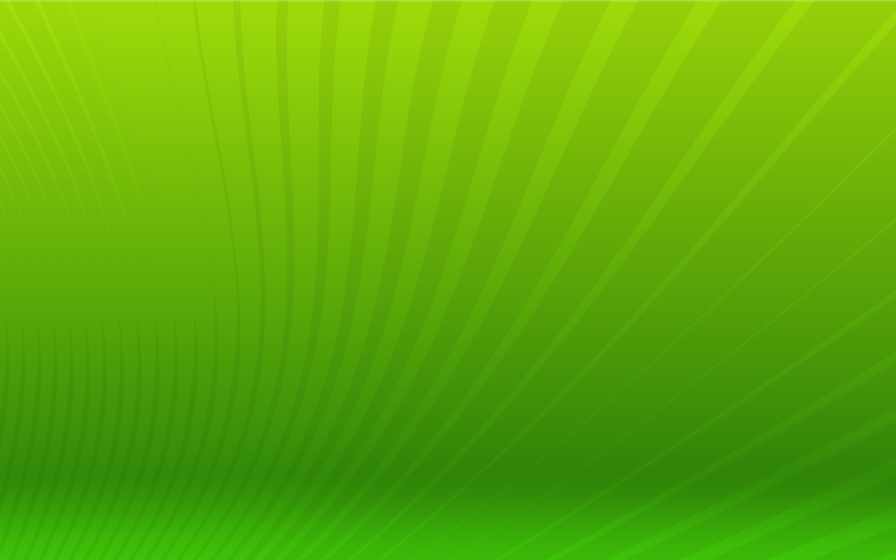
A Shadertoy shader for this background:

```glsl
// Green wall and floor crossed by a fan of softly bending stripes.
// Stripe k follows a smooth curve through four heights; each pixel solves
// for its own k by bisection, and fract(k) then gives the banding.

const vec3 WALL_TOP    = vec3(0.605, 0.838, 0.035);
const vec3 WALL_BOTTOM = vec3(0.195, 0.532, 0.03);
const vec3 FLOOR_FRONT = vec3(0.24, 0.74, 0.03);
const vec3 RIM_COLOR   = vec3(0.78, 0.90, 0.40);
const float HORIZON    = 0.158;
const float RIM_HEIGHT = 0.005;
const float CONTRAST   = 0.053;

// Curve parameters at heights 1, 2/3, 1/3 and 0, in canvas widths
const vec4 FAN_START = vec4(0.173, 0.220, 0.240, 0.163);
const vec4 FAN_STEP  = vec4(0.0199, 0.0117, 0.0169, 0.0163);
const vec4 FAN_GROW  = vec4(0.1654, 0.1393, 0.0333, 0.00495);
const vec4 FAN_RATE  = vec4(0.135, 0.13, 0.175, 0.24);

const float THIN_INDEX = 13.0;   // where the light bands are thinnest
const float WIDEN_RATE = 0.076;  // band growth away from that index

// Cubic weights of the four curve heights
vec4 heightWeights(float y) {
    float t = 3.0 * (1.0 - y);
    float a = t - 1.0, b = t - 2.0, c = t - 3.0;
    return vec4(-a * b * c / 6.0, t * b * c / 2.0, -t * a * c / 2.0, t * a * b / 6.0);
}

float stripeX(float k, vec4 weights) {
    return dot(weights, FAN_START + FAN_STEP * k + FAN_GROW * (exp(FAN_RATE * k) - 1.0));
}

// Continuous stripe index at a point
float stripeIndex(vec2 uv) {
    vec4 weights = heightWeights(uv.y);
    float low = -22.0, high = 26.0;
    for (int i = 0; i < 20; i++) {
        float middle = 0.5 * (low + high);
        if (stripeX(middle, weights) < uv.x) low = middle;
        else high = middle;
    }
    return 0.5 * (low + high);
}

float band(float k, float width, float blur) {
    return smoothstep(-blur, blur, 0.5 * width - abs(fract(k) - 0.5));
}

vec3 backdrop(float y) {
    vec3 wall = mix(WALL_BOTTOM, WALL_TOP, clamp((y - HORIZON) / (1.0 - HORIZON), 0.0, 1.0));
    return mix(FLOOR_FRONT, wall, smoothstep(-0.01, HORIZON, y));
}

void mainImage(out vec4 fragColor, in vec2 fragCoord) {
    vec2 uv = fragCoord / iResolution.xy;
    float k = stripeIndex(uv);
    float blur = max(0.7 * fwidth(k), 0.001);

    // Light bands: narrow to a hairline, then widen again; dark lines low on the left
    float width = clamp(abs(THIN_INDEX - k) * WIDEN_RATE, 0.03, 1.1);
    float lowerLeft = (1.0 - smoothstep(0.0, 5.0, k)) * (1.0 - smoothstep(0.28, 0.52, uv.y));
    width = mix(width, 0.68, lowerLeft);
    float light = band(k, width, blur);

    // Fine bright lines high on the left, over a slightly calmer base
    float upperLeft = (1.0 - smoothstep(-4.0, -1.0, k)) * smoothstep(0.50, 0.75, uv.y);
    light += upperLeft * (0.75 * band(k, 0.17, blur) - 0.2);

    vec3 color = backdrop(uv.y) * (1.0 + CONTRAST * (light - 0.5));

    // Pale rim along the top edge
    color = mix(color, RIM_COLOR, 0.6 * smoothstep(1.0 - RIM_HEIGHT, 1.0, uv.y));
    fragColor = vec4(color, 1.0);
}
```
